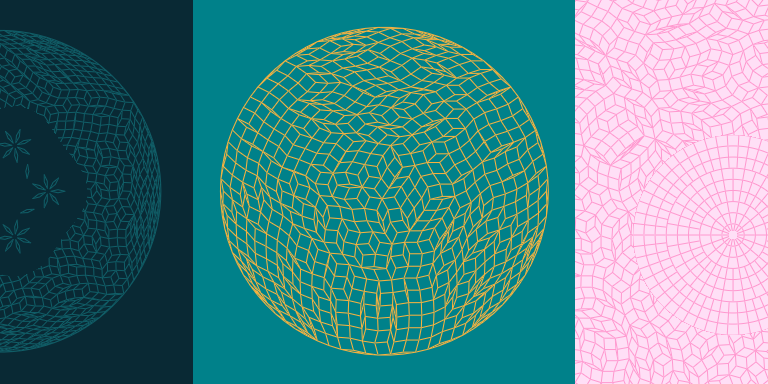
Reproduce this pattern procedurally as a Shadertoy shader.

```glsl
// Three panels of rhombus tilings: a dark broken disk, a golden disk on teal, a pink rosette.

// Lengths are in canvas heights; the canvas is two wide and one high.
const float LEFT_EDGE = 0.5026, RIGHT_EDGE = 1.4974;
const vec2 DARK_CENTER = vec2(0.0, 0.502);
const vec2 GOLD_CENTER = vec2(1.001, 0.502);
const vec2 PINK_CENTER = vec2(1.909, 0.388);
const float DARK_RADIUS = 0.419, GOLD_RADIUS = 0.427, PINK_RADIUS = 0.98;
const float DARK_STROKE = 0.0008, GOLD_STROKE = 0.00135, PINK_STROKE = 0.0009;
const int DARK_LINES = 59, GOLD_LINES = 41, PINK_LINES = 104;
const int MAX_LINES = 104, MAX_STEPS = 260;
const float HOLE = 0.215, SCALLOP = 0.012;    // inner edge of the dark ring
const float RING_WIDTH = 0.029, RING_COUNT = 9.0;   // pink rosette

const vec3 NIGHT = vec3(0.035, 0.160, 0.205);
const vec3 NIGHT_LINE = vec3(0.08, 0.50, 0.53);
const vec3 TEAL = vec3(0.0, 0.505, 0.54);
const vec3 GOLD = vec3(0.97, 0.70, 0.25);
const vec3 BLUSH = vec3(1.0, 0.875, 0.965);
const vec3 ROSE = vec3(1.0, 0.47, 0.74);

const float PI = 3.14159265, TAU = 6.2831853;
const int DARK = 0, TEAL_PANEL = 1, PINK = 2;

float hash(vec2 p) {
    return fract(sin(dot(p, vec2(12.9898, 78.233))) * 43758.5453);
}

float cross2(vec2 a, vec2 b) { return a.x * b.y - a.y * b.x; }

vec2 rotate(vec2 p, float a) {
    return vec2(cos(a) * p.x + sin(a) * p.y, cos(a) * p.y - sin(a) * p.x);
}

// Turns p into the sector around the x axis, for n equal sectors.
vec2 foldSectors(vec2 p, float n) {
    return rotate(p, round(atan(p.y, p.x) / TAU * n) * TAU / n);
}

// Offset of one line in the arrangement that is dual to the tiling.
float lineOffset(int panel, int k, float angle) {
    float r = hash(vec2(float(k), float(panel) + 1.0)) - 0.5;
    if (panel == DARK) return 0.7 * cos(5.0 * angle) + 1.2 * r;
    if (panel == TEAL_PANEL) return 0.8 * sin(3.0 * angle) + 0.9 * r;
    return 2.0 * r;
}

// Walks from tile to tile until one holds p; returns the distance to its edges.
float rhombTiling(vec2 p, int panel, int count, float radius) {
    if (length(p) > radius * 1.012) return 1.0;
    float halfSide = radius * sin(0.5 * PI / float(count));
    p /= halfSide;

    vec3 lines[MAX_LINES];                    // normal and offset
    for (int k = 0; k < count; k++) {
        float angle = PI * float(k) / float(count);
        lines[k] = vec3(cos(angle), sin(angle), lineOffset(panel, k, angle));
    }

    // The first tile is the crossing of two lines.
    int i = 0, j = count / 2;
    vec3 a = lines[i], b = lines[j];
    vec2 z = vec2(a.z * b.y - b.z * a.y, a.x * b.z - b.x * a.z) / cross2(a.xy, b.xy);
    vec2 center = vec2(0.0);
    for (int k = 0; k < count; k++)
        if (k != i && k != j)
            center += lines[k].xy * (dot(z, lines[k].xy) > lines[k].z ? 1.0 : -1.0);

    float edge = 1.0;
    for (int n = 0; n < MAX_STEPS; n++) {
        a = lines[i];
        b = lines[j];
        float area = cross2(a.xy, b.xy);
        vec2 q = p - center;
        vec2 uv = vec2(cross2(q, b.xy), cross2(a.xy, q)) / area;
        vec2 gap = (1.0 - abs(uv)) * abs(area);
        edge = min(gap.x, gap.y);
        if (max(abs(uv.x), abs(uv.y)) <= 1.0) break;

        // Leave through the side that is passed the furthest.
        if (abs(uv.x) > abs(uv.y)) {
            int swapIndex = i; i = j; j = swapIndex;
            a = lines[i];
            b = lines[j];
            uv = uv.yx;
            gap = gap.yx;
        }
        float side = sign(uv.y);
        vec2 dir = vec2(-a.y, a.x);
        dir *= side * sign(dot(dir, b.xy));
        float nearest = 1e9;
        int next = -1;
        for (int k = 0; k < count; k++) {
            if (k == i || k == j) continue;
            float t = (lines[k].z - dot(z, lines[k].xy)) / dot(dir, lines[k].xy);
            if (t > 0.0 && t < nearest) { nearest = t; next = k; }
        }
        if (next < 0) { edge = abs(gap.y); break; }   // just outside the rim
        center += side * b.xy + sign(dot(dir, lines[next].xy)) * lines[next].xy;
        z += dir * nearest;
        j = next;
    }
    return abs(edge) * halfSide;
}

// Outline of a thin rhombus along x
float leaf(vec2 p, vec2 size) {
    p = abs(p);
    vec2 along = vec2(-size.x, size.y), q = p - vec2(size.x, 0.0);
    return length(q - along * clamp(dot(q, along) / dot(along, along), 0.0, 1.0));
}

// Five fans of leaves with single leaves between them
float leaves(vec2 p) {
    vec2 fan = foldSectors(p, 5.0) - vec2(0.125, 0.0);
    float d = leaf(foldSectors(fan, 7.0) - vec2(0.026, 0.0), vec2(0.018, 0.004));
    vec2 single = foldSectors(rotate(p, PI / 5.0), 5.0) - vec2(0.088, 0.0);
    return min(d, leaf(rotate(single, 0.9), vec2(0.018, 0.004)));
}

// Rings cut by spokes, with more spokes further out
float rosette(vec2 p) {
    float r = length(p), ring = r / RING_WIDTH;
    float spokes = ring < 3.0 ? 18.0 : ring < 6.0 ? 36.0 : 54.0;
    float turn = atan(p.y, p.x) / TAU * spokes;
    float spoke = ring < 0.4 ? 1.0 : abs(turn - round(turn)) * TAU / spokes * r;
    float arc = ring < 0.5 ? 1.0 : abs(ring - round(ring)) * RING_WIDTH;
    return min(spoke, arc);
}

void mainImage(out vec4 fragColor, in vec2 fragCoord) {
    float pixel = 1.0 / iResolution.y;
    vec2 pos = fragCoord / iResolution.xy * vec2(2.0, 1.0);

    // Settings of the panel under this point
    int panel = pos.x < LEFT_EDGE ? DARK : pos.x < RIGHT_EDGE ? TEAL_PANEL : PINK;
    vec2 p = pos - (panel == DARK ? DARK_CENTER : panel == PINK ? PINK_CENTER : GOLD_CENTER);
    float radius = panel == DARK ? DARK_RADIUS : panel == PINK ? PINK_RADIUS : GOLD_RADIUS;
    float stroke = panel == DARK ? DARK_STROKE : panel == PINK ? PINK_STROKE : GOLD_STROKE;
    int count = panel == DARK ? DARK_LINES : panel == PINK ? PINK_LINES : GOLD_LINES;
    vec3 ground = panel == DARK ? NIGHT : panel == PINK ? BLUSH : TEAL;
    vec3 ink = panel == DARK ? NIGHT_LINE : panel == PINK ? ROSE : GOLD;

    // The disks' centers differ from the plain tiling.
    float hole = HOLE + SCALLOP * cos(5.0 * atan(p.y, p.x));
    float d;
    if (panel == DARK && length(p) < hole) d = leaves(p);
    else if (panel == PINK && length(p) < RING_WIDTH * RING_COUNT) d = rosette(p);
    else d = rhombTiling(p, panel, count, radius);

    // Strokes thinner than a pixel fade instead of breaking up.
    float halfWidth = max(stroke, 0.5 * pixel);
    float line = clamp((halfWidth - d) / pixel + 0.5, 0.0, 1.0);
    line *= min(1.0, 2.0 * stroke / pixel);
    fragColor = vec4(mix(ground, ink, line), 1.0);
}
```
